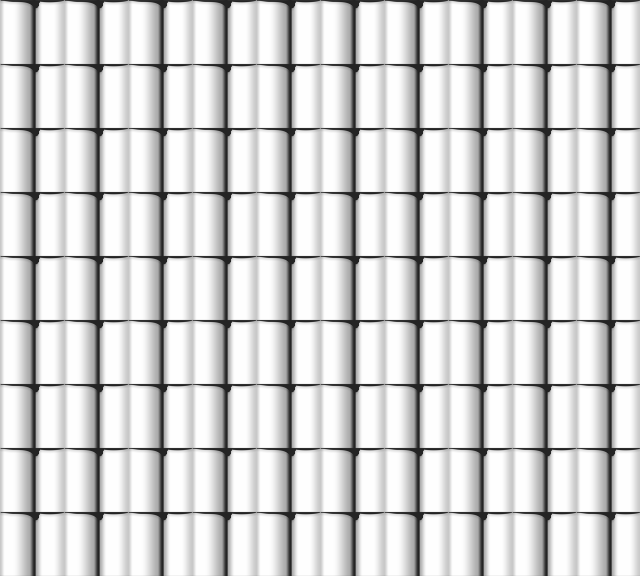
Give the GLSL for this pattern, as a Shadertoy shader.

```glsl
#define COLUMNS 10.0
#define ROWS 9.0
#define ROLL_WIDTH 0.535
#define LINE_DEPTH 0.03
#define NOTCH_WIDTH 0.075
#define NOTCH_DEPTH 0.13
#define WHITE 0.995
#define FLANK_GREY 0.65
#define EDGE_GREY 0.78
#define DARK 0.14

const float PI = 3.14159265;

// Brightness across the raised roll, lit from the left
float rollShade(float u) {
    float shade = mix(EDGE_GREY, WHITE, smoothstep(-0.01, 0.07, u));
    shade = mix(shade, FLANK_GREY, smoothstep(0.19, 0.50, u));
    return mix(shade, DARK, smoothstep(0.45, ROLL_WIDTH - 0.005, u));
}

// Brightness across the flat pan between two rolls
float panShade(float u) {
    float shade = mix(FLANK_GREY, WHITE, smoothstep(ROLL_WIDTH, 0.66, u));
    return mix(shade, EDGE_GREY, smoothstep(0.82, 1.01, u));
}

// Depth of the dark gap under the overlapping row above
float gapDepth(float u) {
    if (u < ROLL_WIDTH) {
        float t = u / ROLL_WIDTH;
        return LINE_DEPTH * (0.4 + 0.6 * smoothstep(0.0, 0.4, t))
             + (NOTCH_DEPTH - LINE_DEPTH) * pow(t, 7.0);
    }
    float across = (u - ROLL_WIDTH) / NOTCH_WIDTH;
    float notch = NOTCH_DEPTH * sqrt(max(0.0, 1.0 - across * across * across));
    float t = (u - ROLL_WIDTH) / (1.0 - ROLL_WIDTH);
    float lens = LINE_DEPTH * 1.2 * sqrt(max(0.0, sin(PI * t)));
    return max(notch, lens);
}

void mainImage(out vec4 fragColor, in vec2 fragCoord) {
    vec2 uv = fragCoord / iResolution.xy;
    vec2 grid = vec2(COLUMNS, ROWS);
    vec2 soft = 0.7 * grid / iResolution.xy;

    // Tile coordinates: u runs right, v runs down from the row line
    float u = fract(uv.x * COLUMNS - 0.01);
    float v = fract((1.0 - uv.y) * ROWS + 0.5) - 0.5;

    // Roll, pan and the dark seam between them
    float pan = smoothstep(-soft.x, soft.x, u - ROLL_WIDTH - 0.012);
    float shade = mix(rollShade(u), panShade(u), pan);

    // Soft shade below the overlap, then the gap itself
    float depth = gapDepth(u);
    float below = v - depth;
    shade *= 1.0 - 0.12 * step(0.0, v) * (1.0 - smoothstep(0.0, 0.06, below));
    float gap = smoothstep(-soft.y, soft.y, v)
              * (1.0 - smoothstep(-soft.y, soft.y, below));
    shade = mix(shade, DARK, gap);

    fragColor = vec4(vec3(shade), 1.0);
}
```
